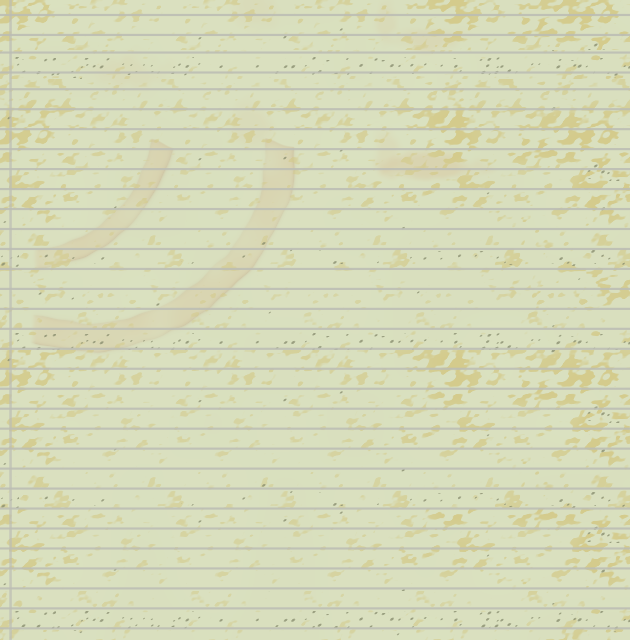
This texture is drawn by a WebGL 2 fragment shader. Its source:

```glsl
#version 300 es
precision highp float;
// Aged ruled paper: grey rules and a margin over pale green stock. Ochre flakes come
// from thresholded noise that wraps across and is re-used in stacked strips; dark
// specks are jittered cells, and cup rings are partial annuli with dark rims.
uniform vec2 u_resolution;
out vec4 fragColor;

// Lengths are fractions of the canvas height.
const vec3 PAPER = vec3(0.853, 0.878, 0.748);
const vec3 RULE  = vec3(0.735, 0.740, 0.705);
const vec3 FLAKE = vec3(0.828, 0.790, 0.535);
const vec3 SPECK = vec3(0.520, 0.540, 0.420);
const vec3 STAIN = vec3(0.850, 0.790, 0.640);
const vec3 RIM   = vec3(0.760, 0.670, 0.550);
const float RULE_PITCH = 0.0312, RULE_START = 0.0182, RULE_HALF = 0.0017;
const float MARGIN_X = 0.0165, MARGIN_HALF = 0.0020;
const float TILE_WIDTH = 0.176;    // flakes repeat across at this step
const float FLAKE_CELLS = 13.0;    // noise cells per tile
const float SPECK_CELL = 0.011;

float pixel;

float hash(vec2 p) {
  vec3 q = fract(p.xyx * vec3(0.1031, 0.1030, 0.0973));
  q += dot(q, q.yzx + 33.33);
  return fract((q.x + q.y) * q.z);
}

// Value noise whose cells wrap across after `period`.
float noise(vec2 p, float period) {
  vec2 i = floor(p), f = p - i;
  f = f * f * (3.0 - 2.0 * f);
  float x0 = mod(i.x, period), x1 = mod(i.x + 1.0, period);
  return mix(mix(hash(vec2(x0, i.y)), hash(vec2(x1, i.y)), f.x),
             mix(hash(vec2(x0, i.y + 1.0)), hash(vec2(x1, i.y + 1.0)), f.x), f.y);
}

float stroke(float d, float halfWidth) {
  return clamp((halfWidth - abs(d)) / pixel + 0.5, 0.0, 1.0);
}

float band(float v, float lo, float hi, float soft) {
  return smoothstep(lo - soft, lo + soft, v) * (1.0 - smoothstep(hi - soft, hi + soft, v));
}

// Maps depth from the top edge to the strip of wear it re-uses.
float stripDepth(float t) {
  if (t < 0.078) return t + 0.189;
  if (t < 0.124) return t + 0.431;
  if (t < 0.547) return t;
  if (t < 0.794) return t - 0.378;
  if (t < 0.924) return t - 0.566;
  return t - 0.434;
}

float wearDensity(vec2 w) {
  float left = 1.0 - smoothstep(0.06, 0.15, w.x);
  float right = smoothstep(0.40, 0.92, w.x);
  float edge = smoothstep(0.84, 0.92, w.x);
  float ring = exp(-pow((length(w - vec2(0.945, 0.287)) - 0.028) / 0.012, 2.0));
  float d = 0.10 + 0.15 * right + 0.28 * left;
  d += band(w.y, 0.165, 0.255, 0.02) * (0.25 + 0.20 * left + 0.50 * right);
  d += band(w.y, 0.275, 0.345, 0.02) * (0.12 + 0.25 * left + 0.28 * right);
  d += edge * (0.55 * band(w.y, 0.42, 0.485, 0.012) + 0.45 * band(w.y, 0.515, 0.57, 0.01));
  d += 0.45 * ring + 0.6 * (noise(w * 17.0, 64.0) - 0.5) * (0.35 + right);
  return clamp(d, 0.0, 1.0);
}

float flakes(vec2 w, float density) {
  float f = FLAKE_CELLS / TILE_WIDTH;
  vec2 q = vec2(w.x + 0.45 * w.y, w.y * 1.35) * f;
  float n = 0.64 * noise(q, FLAKE_CELLS) + 0.36 * noise(q * 2.0 + 7.0, FLAKE_CELLS * 2.0);
  float threshold = 0.775 - 0.23 * density, soft = 0.02 + 0.4 * f * pixel;
  return smoothstep(threshold - soft, threshold + soft, n);
}

float specks(vec2 w) {
  vec2 cell = floor(w / SPECK_CELL);
  vec2 jitter = vec2(hash(cell + 3.1), hash(cell + 8.7));
  vec2 d = w - (cell + 0.25 + 0.5 * jitter) * SPECK_CELL;
  float size = mix(0.0008, 0.0021, hash(cell + 5.3));
  float chance = 0.32 * band(w.y, 0.523, 0.549, 0.005)
               + 0.24 * band(w.y, 0.393, 0.413, 0.006) * (0.3 + step(0.64, w.x))
               + 0.40 * band(w.y, 0.257, 0.283, 0.005) * step(0.91, w.x)
               + 0.50 * band(w.y, 0.395, 0.420, 0.004) * step(w.x, 0.03) + 0.007;
  return step(hash(cell), chance) * stroke(length(vec2(d.x * 0.7, d.y + 0.4 * d.x)), size);
}

// Lower part of a cup ring: x = fill, y = dark rims and dried end.
vec2 cupRing(vec2 p, vec2 centre, float inner, float outer, float top) {
  vec2 v = p - centre;
  float wobble = 0.009 * (noise(p * 13.0, 64.0) - 0.5) + 0.004 * (noise(p * 45.0, 128.0) - 0.5);
  float r = length(v) + wobble, end = top - 0.3 * v.x + 0.3 * inner + wobble - p.y;
  float cut = smoothstep(-0.002, 0.002, end) * smoothstep(0.048, 0.060, p.x + wobble);
  float body = band(r, inner, outer, 0.0025) * cut;
  float rims = exp(-abs(r - outer) / 0.0022) + 0.55 * exp(-abs(r - inner) / 0.0022);
  float patchy = 0.35 + 0.65 * noise(p * 24.0 + 4.0, 64.0);
  return vec2(body * patchy, rims * cut * patchy + 0.5 * body * exp(-abs(end) / 0.006));
}

float smudge(vec2 p, vec2 centre, vec2 size) {
  float n = noise(p * 30.0, 64.0) + 0.5 * noise(p * 75.0, 128.0);
  return smoothstep(1.1, 0.3, length((p - centre) / size) + 0.5 * (n - 0.75));
}

void main() {
  pixel = 1.0 / u_resolution.y;
  vec2 p = gl_FragCoord.xy * pixel;
  vec2 wear = vec2(p.x, stripDepth(1.0 - p.y));
  vec3 color = PAPER + 0.008 * (noise(p * 9.0, 64.0) - 0.5);

  // Stains: two open rings and a few soft smudges, one of them doubled
  vec2 ring = cupRing(p, vec2(0.130, 0.785), 0.289, 0.332, 0.779)
            + cupRing(p, vec2(0.039, 0.818), 0.206, 0.236, 0.776);
  float soft = 0.22 * smudge(p, vec2(0.395, 0.805), vec2(0.035, 0.045))
             + 0.22 * smudge(p, vec2(0.195, 0.885), vec2(0.080, 0.035))
             + 0.22 * smudge(p, vec2(0.400, 0.980), vec2(0.045, 0.040));
  for (int i = 0; i < 2; i++) {
    vec2 c = vec2(0.675, 0.740 + 0.199 * float(i));
    soft += (0.55 - 0.2 * float(i)) * smudge(p, c, vec2(0.085, 0.024))
          + 0.25 * smudge(p, c + vec2(-0.072, 0.025), vec2(0.022, 0.040));
  }
  color = mix(color, STAIN, clamp(0.55 * ring.x + soft, 0.0, 0.8));
  color = mix(color, RIM, clamp(0.42 * ring.y, 0.0, 0.6));

  // Flakes and dark specks
  float density = wearDensity(wear);
  color = mix(color, FLAKE, flakes(wear, density) * (0.48 + 0.45 * density));
  color = mix(color, SPECK, 0.75 * specks(wear));

  // Rules, set slightly tighter near the top, and the margin
  float y = p.y + 0.0051 * step(0.876, p.y) + 0.0037 * step(0.932, p.y) - RULE_START;
  float offset = (fract(y / RULE_PITCH + 0.5) - 0.5) * RULE_PITCH;
  color = mix(color, RULE, 0.88 * stroke(offset, RULE_HALF));
  color = mix(color, RULE, 0.70 * stroke(p.x - MARGIN_X, MARGIN_HALF));
  fragColor = vec4(color, 1.0);
}
```
